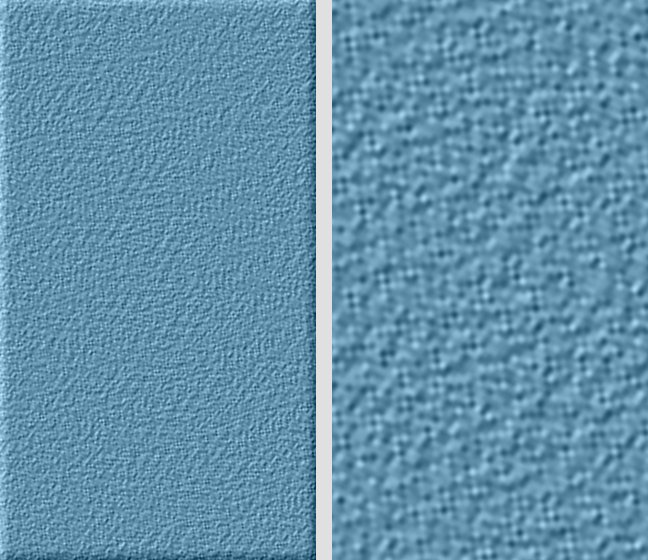
Left, the full canvas; right, a detail of the centre.
Write a Shadertoy shader that draws this texture.

```glsl
// Blue embossed plaster panel with fine grain and a softly bevelled rim, lit from the upper left.

float hash(vec2 cell) {
    return fract(sin(dot(cell, vec2(127.1, 311.7))) * 43758.5453);
}

float valueNoise(vec2 p) {
    vec2 cell = floor(p);
    vec2 f = fract(p);
    f = f * f * (3.0 - 2.0 * f);
    float low = mix(hash(cell), hash(cell + vec2(1, 0)), f.x);
    float high = mix(hash(cell + vec2(0, 1)), hash(cell + vec2(1, 1)), f.x);
    return mix(low, high, f.y);
}

// Grain height; the lattice is turned so that it never lines up with the canvas
float grainHeight(vec2 p) {
    vec2 turned = mat2(0.8, 0.6, -0.6, 0.8) * p;
    return valueNoise(turned * 140.0) + 0.35 * valueNoise(turned * 73.0 + 19.0);
}

// Falls from 1 at the rim to 0 where the bevel meets the flat face
float bevel(float rimDistance) {
    return 1.0 - smoothstep(-0.008, 0.036, rimDistance);
}

void mainImage(out vec4 fragColor, in vec2 fragCoord) {
    vec2 p = fragCoord / iResolution.x;
    float top = iResolution.y / iResolution.x;

    // Emboss: height difference along the light direction
    vec2 towardLight = vec2(-0.0028, 0.0028);
    float relief = grainHeight(p - towardLight) - grainHeight(p + towardLight);

    // Rim: left and top catch the light, right and bottom fall into shade
    float rimLight = 0.20 * bevel(p.x) + 0.13 * bevel(top - p.y);
    float rimShade = 0.24 * bevel(1.0 - p.x) + 0.20 * bevel(p.y);

    vec3 plasterBlue = vec3(0.38, 0.565, 0.67);
    vec3 color = plasterBlue + 0.27 * relief + rimLight - rimShade;
    fragColor = vec4(clamp(color, 0.0, 1.0), 1.0);
}
```
